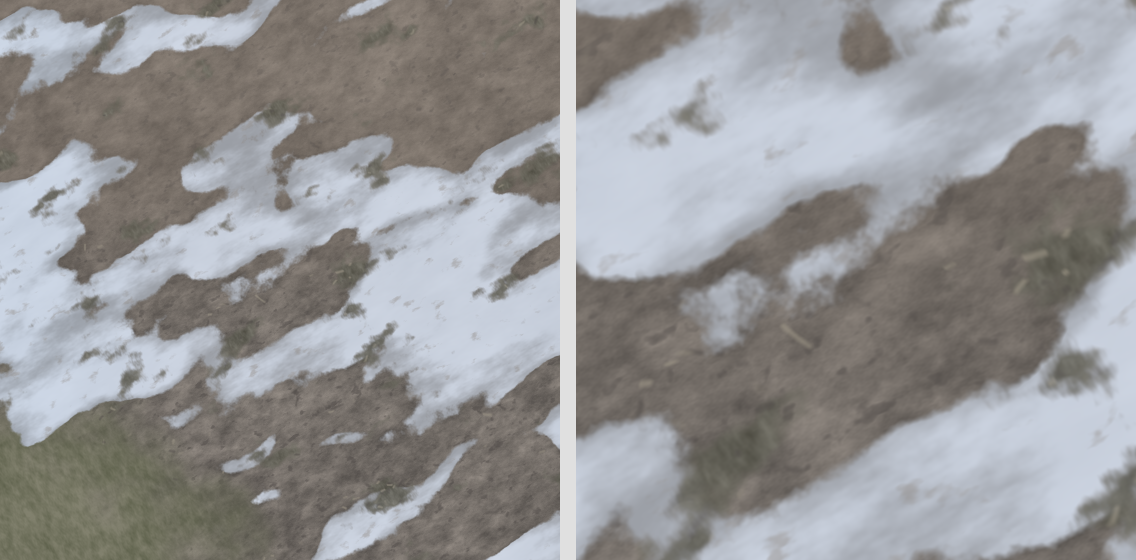
Left, the full canvas; right, a detail of the centre.
Write a Shadertoy shader that draws this texture.

```glsl
// Melting snow on a muddy slope: ragged snow tongues run uphill to the right
// over brown soil with grass and litter. Snow is a thresholded, stretched
// gradient noise field; soil and grass are layered noise, litter is hashed.

const float SLOPE_ANGLE = 0.54;                 // direction of the snow tongues
const vec2  SNOW_FREQ   = vec2(3.0, 8.2);       // along and across the slope
const vec2  SEED        = vec2(13.7, 4.3);
const float SNOW_BASE   = -0.24;                // cover at top and bottom
const float SNOW_BAND   = 0.42;                 // extra cover in the middle
const float EDGE_SOFT   = 0.035;
const vec3  SNOW_BRIGHT = vec3(0.785, 0.815, 0.865);
const vec3  SNOW_GREY   = vec3(0.625, 0.640, 0.668);
const vec3  SOIL_DARK   = vec3(0.365, 0.345, 0.328);
const vec3  SOIL_LIGHT  = vec3(0.555, 0.525, 0.498);
const vec3  GRASS_DARK  = vec3(0.375, 0.390, 0.300);
const vec3  GRASS_LIGHT = vec3(0.510, 0.510, 0.430);
const vec3  TUFT_COLOR  = vec3(0.365, 0.365, 0.320);
const vec3  STRAW_COLOR = vec3(0.620, 0.590, 0.530);
const vec3  TWIG_COLOR  = vec3(0.315, 0.295, 0.285);

vec2 hash2(vec2 p) {
    vec3 q = fract(vec3(p.xyx) * vec3(0.1031, 0.1030, 0.0973));
    q += dot(q, q.yzx + 33.33);
    return fract((q.xx + q.yz) * q.zy);
}

float corner(vec2 cell, vec2 f, vec2 o) {
    return dot(hash2(cell + o) * 2.0 - 1.0, f - o);
}

float gradientNoise(vec2 p) {
    vec2 i = floor(p), f = fract(p);
    vec2 u = f * f * f * (f * (f * 6.0 - 15.0) + 10.0);
    float low  = mix(corner(i, f, vec2(0, 0)), corner(i, f, vec2(1, 0)), u.x);
    float high = mix(corner(i, f, vec2(0, 1)), corner(i, f, vec2(1, 1)), u.x);
    return mix(low, high, u.y);
}

float fbm(vec2 p, int octaves, float gain) {
    float sum = 0.0, amp = 1.0;
    for (int i = 0; i < octaves; i++) {
        sum += amp * gradientNoise(p);
        p = mat2(0.8, 0.6, -0.6, 0.8) * p * 2.03 + 17.3;
        amp *= gain;
    }
    return sum;
}

float segmentDistance(vec2 p, vec2 halfAxis) {
    float h = clamp(dot(p, halfAxis) / dot(halfAxis, halfAxis), -1.0, 1.0);
    return length(p - halfAxis * h);
}

// One randomly turned fleck per grid cell, some long and some round.
float litter(vec2 p, float density) {
    vec2 cell = floor(p);
    float cover = 0.0;
    for (int y = -1; y <= 1; y++)
    for (int x = -1; x <= 1; x++) {
        vec2 id = cell + vec2(x, y);
        vec2 place = hash2(id), kind = hash2(id + 71.0);
        float angle = (kind.x - 0.3) * 2.2;
        vec2 axis = vec2(cos(angle), sin(angle)) * mix(0.05, 0.55, place.x * place.y);
        float d = segmentDistance(p - id - place, axis);
        float present = smoothstep(0.0, 0.15, density - kind.y);
        cover = max(cover, present * smoothstep(0.24, 0.0, d));
    }
    return cover;
}

void mainImage(out vec4 fragColor, in vec2 fragCoord) {
    vec2 uv = fragCoord / iResolution.y;
    float c = cos(SLOPE_ANGLE), s = sin(SLOPE_ANGLE);
    vec2 slope = vec2(c * uv.x + s * uv.y, c * uv.y - s * uv.x);

    // Regions: grass at the lower left, dark tufts anywhere
    float patchy = fbm(uv * 5.0 + 3.1, 4, 0.55);
    float meadow = smoothstep(0.42, 0.20, length(uv * vec2(0.85, 1.2)) + 0.15 * patchy);
    float blades = fbm(slope * vec2(75.0, 42.0) + 5.0, 3, 0.65);
    float tuft = fbm(slope * vec2(7.0, 13.0) + 41.0, 4, 0.55) + 0.12 * blades;
    tuft = smoothstep(0.24, 0.52, tuft);

    // Snow depth: positive inside the tongues
    vec2 warp = vec2(gradientNoise(uv * 6.0 + 9.0), gradientNoise(uv * 6.0 + 27.0));
    float depth = fbm(slope * SNOW_FREQ + SEED + 0.5 * warp, 3, 0.45);
    depth += 0.07 * fbm(uv * 30.0, 4, 0.6);
    float band = (uv.y - 0.46) / 0.27;
    depth += SNOW_BASE + SNOW_BAND * exp(-band * band) - 0.35 * meadow;
    float snow = smoothstep(-EDGE_SOFT, EDGE_SOFT, depth) * (1.0 - 0.9 * tuft);

    // Soil: broad tone, streaks down the slope, clods and dark crumbs
    float lower = smoothstep(0.75, 0.35, uv.y);
    float clods = fbm(slope * vec2(20.0, 34.0), 5, 0.68);
    float tone = 0.43 + 0.38 * patchy + mix(0.38, 0.68, lower) * clods + 0.17 * uv.y;
    tone -= 0.12 * smoothstep(-0.14, 0.0, depth);
    vec3 color = mix(SOIL_DARK, SOIL_LIGHT, clamp(tone, -0.15, 1.2));
    color += vec3(0.010, 0.0, -0.010) * (1.0 - lower);
    float crumbs = smoothstep(0.20, 0.60, fbm(slope * vec2(42.0, 66.0) + 33.0, 3, 0.6));
    color = mix(color, TWIG_COLOR, crumbs * mix(0.25, 0.55, lower));

    // Grass and tufts
    float grassTone = clamp(0.5 + 0.7 * patchy + 0.7 * blades, 0.0, 1.0);
    vec3 grass = mix(GRASS_DARK, GRASS_LIGHT, grassTone);
    color = mix(color, grass, 0.9 * meadow);
    color = mix(color, TUFT_COLOR + 0.14 * blades, 0.7 * tuft * (1.0 - meadow));

    // Straw and twigs in loose clusters on bent paths
    vec2 bent = uv + 0.012 * vec2(gradientNoise(uv * 33.0), gradientNoise(uv * 33.0 + 7.0));
    float cluster = smoothstep(-0.1, 0.5, gradientNoise(slope * vec2(6.0, 10.0) + 80.0));
    float density = (0.06 + 0.5 * cluster) * mix(0.25, 1.0, lower) + 0.25 * tuft;
    density *= 1.0 - 0.8 * meadow;
    color = mix(color, TWIG_COLOR, 0.5 * litter(bent * 58.0, density));
    color = mix(color, STRAW_COLOR, 0.55 * litter(bent * 64.0 + 19.0, 0.6 * density));

    // Snow: grey thin rims, soft hollows and sparse dirt
    float hollows = fbm(slope * vec2(6.0, 15.0) + 60.0, 5, 0.6);
    float clean = smoothstep(-0.10, 0.30, depth + 0.32 * hollows);
    vec3 snowColor = mix(SNOW_GREY, SNOW_BRIGHT, clean) + 0.03 * hollows;
    snowColor += vec3(0.0, 0.010, 0.018) * smoothstep(0.4, 0.0, uv.x);
    float dirt = smoothstep(0.25, 0.65, fbm(slope * vec2(24.0, 42.0) + 8.0, 4, 0.55));
    snowColor = mix(snowColor, SOIL_LIGHT, 0.4 * dirt);
    color = mix(color, snowColor, snow);

    fragColor = vec4(color, 1.0);
}
```
